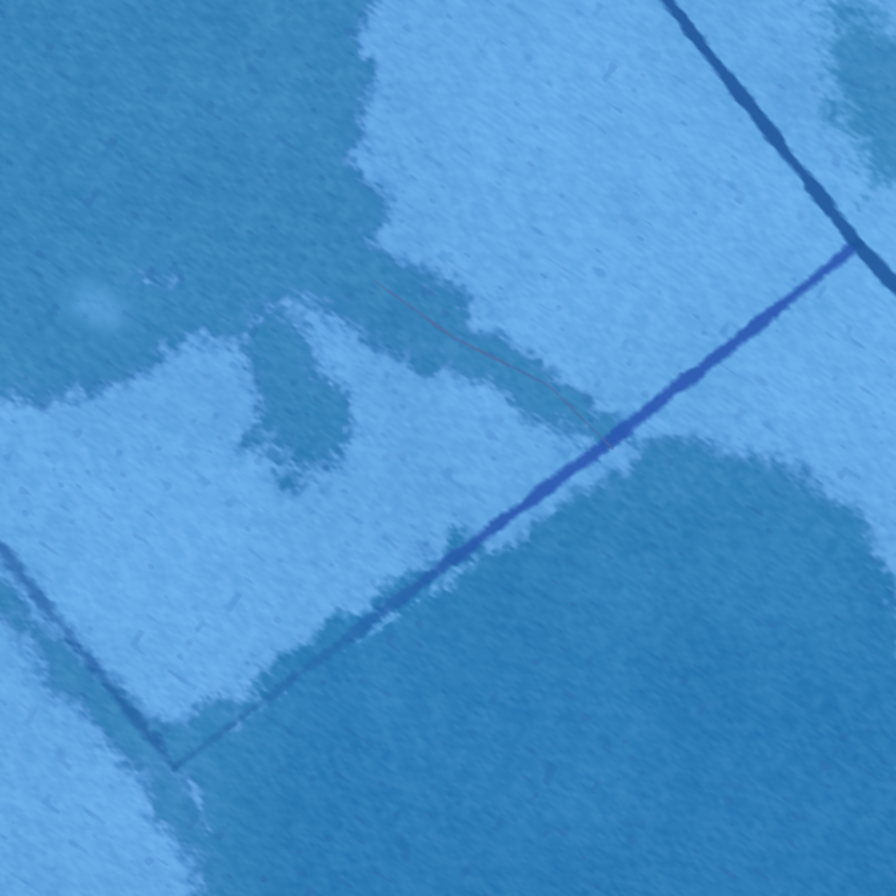
Reproduce this texture procedurally as a three.js fragment shader.

```glsl
// Damp blue paving: pale slabs with ragged wet stains, dark joints and a fine crack.
varying vec2 vUv;

const vec3 DRY = vec3(0.395, 0.665, 0.900);
const vec3 WET_GREY = vec3(0.232, 0.530, 0.742);
const vec3 WET_DEEP = vec3(0.178, 0.492, 0.722);
const vec3 FRINGE = vec3(0.270, 0.490, 0.770);
const vec3 JOINT_DARK = vec3(0.125, 0.345, 0.610);
const vec3 JOINT_VIOLET = vec3(0.165, 0.345, 0.690);
const vec3 CRACK = vec3(0.320, 0.420, 0.640);
const vec2 GRAIN_DIR = vec2(0.83, -0.56);
const vec2 GRAIN_SCALE = vec2(85.0, 165.0);
const float EDGE_WAVE = 0.034;
const float EDGE_GRAIN = 0.022;
const float EDGE_SOFT = 0.009;
const float GRAIN_CONTRAST = 0.075;

float hash(vec2 p) {
  return fract(sin(dot(p, vec2(127.1, 311.7))) * 43758.5453);
}

float noise(vec2 p) {
  vec2 i = floor(p), f = fract(p);
  f = f * f * (3.0 - 2.0 * f);
  return mix(mix(hash(i), hash(i + vec2(1.0, 0.0)), f.x),
             mix(hash(i + vec2(0.0, 1.0)), hash(i + 1.0), f.x), f.y);
}

float fbm(vec2 p) {
  float sum = 0.0, amp = 0.5;
  for (int i = 0; i < 4; i++) {
    sum += amp * noise(p);
    p = mat2(1.6, 1.2, -1.2, 1.6) * p + 7.3;
    amp *= 0.5;
  }
  return sum / 0.9375;
}

// Distance to a segment whose radius runs from ra to rb
float taper(vec2 p, vec2 a, vec2 b, float ra, float rb) {
  vec2 ab = b - a;
  float t = clamp(dot(p - a, ab) / dot(ab, ab), 0.0, 1.0);
  return length(p - a - ab * t) - mix(ra, rb, t);
}

float roundBox(vec2 p, vec2 halfSize, float r) {
  vec2 q = abs(p) - halfSize + r;
  return length(max(q, 0.0)) + min(max(q.x, q.y), 0.0) - r;
}

float smoothMin(float a, float b, float k) {
  float h = max(k - abs(a - b), 0.0) / k;
  return min(a, b) - h * h * k * 0.25;
}

float upperStain(vec2 p) {
  float d = roundBox(p - vec2(0.156, 0.870), vec2(0.254, 0.195), 0.06);
  d = smoothMin(d, taper(p, vec2(-0.03, 0.635), vec2(0.09, 0.635), 0.085, 0.075), 0.04);
  d = smoothMin(d, taper(p, vec2(0.13, 0.66), vec2(0.235, 0.66), 0.05, 0.04), 0.03);
  float tail = taper(p, vec2(0.385, 0.712), vec2(0.469, 0.642), 0.052, 0.043);
  tail = min(tail, taper(p, vec2(0.469, 0.642), vec2(0.586, 0.577), 0.043, 0.030));
  tail = min(tail, taper(p, vec2(0.586, 0.577), vec2(0.670, 0.525), 0.030, 0.018));
  d = smoothMin(d, tail, 0.03);
  return min(d, taper(p, vec2(0.312, 0.600), vec2(0.338, 0.528), 0.034, 0.052));
}

float lowerStain(vec2 p) {
  float wedge = max(p.x - 0.78, 0.22 - p.x - 0.1 * p.y);
  float dome = taper(p, vec2(0.755, 0.258), vec2(0.780, -0.05), 0.254, 0.254);
  float slope = dot(p - vec2(0.195, 0.167), vec2(-0.521, 0.853));
  float d = max(min(wedge, dome), slope);
  d = min(d, taper(p, vec2(0.195, 0.148), vec2(0.53, 0.395), 0.026, 0.016));
  d = min(d, taper(p, vec2(-0.02, 0.362), vec2(0.18, 0.134), 0.018, 0.028));
  return min(d, taper(p, vec2(0.18, 0.134), vec2(0.285, -0.03), 0.028, 0.036));
}

float stroke(float d, float soft) {
  return 1.0 - smoothstep(-soft, soft, d);
}

void main() {
  vec2 p = vUv;
  vec2 along = vec2(dot(p, GRAIN_DIR), dot(p, vec2(-GRAIN_DIR.y, GRAIN_DIR.x)));
  float streak = noise(along * GRAIN_SCALE);
  float fine = noise(along * GRAIN_SCALE * 1.7 + 31.0);
  float grain = 0.55 * streak + 0.45 * fine - 0.5;
  float cloud = fbm(p * 9.0) - 0.5;

  // Wet stains with ragged edges
  float ragged = EDGE_WAVE * (fbm(p * 22.0 + 4.0) - 0.5) * 2.0 + EDGE_GRAIN * grain;
  float upper = upperStain(p) + ragged;
  float lower = lowerStain(p) + ragged * 0.75;
  float corner = taper(p, vec2(0.975, 0.925), vec2(1.05, 0.86), 0.055, 0.08) + ragged * 1.5;
  float stain = min(upper, lower);
  float wet = max(stroke(stain, EDGE_SOFT), 0.85 * stroke(corner, 0.022));
  float palePatch = stroke(length((p - vec2(0.11, 0.66)) * vec2(1.0, 1.3)) - 0.02 + ragged, 0.022);
  wet *= 1.0 - 0.5 * palePatch;

  // Base colours, violet fringe and sparse specks
  float depth = smoothstep(0.65, 0.15, p.y) * smoothstep(0.15, 0.4, p.x);
  vec3 wetColor = mix(WET_GREY, WET_DEEP, depth) + 0.05 * cloud;
  vec3 color = mix(DRY + 0.06 * cloud, wetColor, wet);
  color = mix(color, FRINGE, 0.32 * exp(-pow(stain / 0.012, 2.0)) * (1.0 - depth));
  color += GRAIN_CONTRAST * grain * vec3(1.1, 0.9, 0.75);
  float speck = smoothstep(0.80, 0.97, noise(along * vec2(60.0, 105.0) + 70.0));
  color = mix(color, mix(FRINGE, JOINT_DARK, wet * 0.7), 0.32 * speck);

  // Joints between slabs
  float wobble = 0.005 * (noise(p * 45.0) - 0.5) + 0.004 * grain;
  float right = min(taper(p, vec2(0.735, 1.013), vec2(0.957, 0.727), 0.007, 0.007),
                    taper(p, vec2(0.957, 0.727), vec2(1.02, 0.660), 0.007, 0.007));
  float cross = min(taper(p, vec2(0.957, 0.727), vec2(0.677, 0.505), 0.006, 0.007),
                    taper(p, vec2(0.677, 0.505), vec2(0.390, 0.290), 0.007, 0.006));
  cross = min(cross, taper(p, vec2(0.390, 0.290), vec2(0.195, 0.143), 0.005, 0.004));
  float left = taper(p, vec2(-0.01, 0.400), vec2(0.195, 0.143), 0.008, 0.004);
  float fade = mix(0.35, 0.88, smoothstep(0.34, 0.58, p.x));
  color = mix(color, mix(JOINT_DARK, JOINT_VIOLET, smoothstep(0.3, 0.65, p.x)), fade * stroke(cross + wobble, 0.004));
  color = mix(color, JOINT_DARK, 0.9 * stroke(right + wobble, 0.003));
  color = mix(color, JOINT_DARK, 0.6 * stroke(left + wobble * 1.6, 0.006));

  // Hairline crack down the tail of the stain
  float crack = min(taper(p, vec2(0.417, 0.687), vec2(0.508, 0.622), 0.001, 0.0015),
                    taper(p, vec2(0.508, 0.622), vec2(0.612, 0.570), 0.0015, 0.001));
  crack = min(crack, taper(p, vec2(0.612, 0.570), vec2(0.684, 0.499), 0.001, 0.001));
  color = mix(color, CRACK, 0.75 * stroke(crack + wobble * 0.4, 0.002));

  gl_FragColor = vec4(color, 1.0);
}
```
